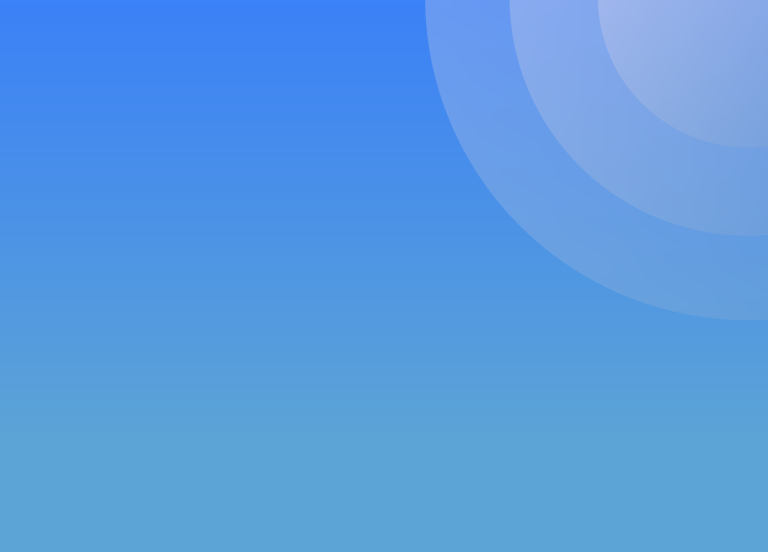
Give the GLSL for this background, as a Shadertoy shader.

```glsl
// Blue vertical gradient with three translucent concentric discs in the upper right corner.

// Sky gradient, constant below SKY_FLOOR (fraction of the height)
const vec3 SKY_TOP = vec3(0.230, 0.505, 0.968);
const vec3 SKY_LOW = vec3(0.361, 0.641, 0.840);
const float SKY_FLOOR = 0.205;

// Discs: position as a fraction of the canvas, radii in canvas heights
const vec2 DISC_CENTER = vec2(0.974, 1.005);
const float DISC_RADII[3] = float[3](0.585, 0.432, 0.272);
const float DISC_OPACITY = 0.235;

// Disc tint at the upper left and lower right of each bounding square
const vec3 TINT_LIGHT = vec3(1.19, 1.03, 0.96);
const vec3 TINT_DARK = vec3(0.41, 0.57, 0.76);

// Coverage of a disc, smoothed over about one pixel
float discMask(vec2 offset, float radius, float pixel) {
    float dist = length(offset) - radius;
    return 1.0 - smoothstep(-0.75 * pixel, 0.75 * pixel, dist);
}

// Diagonal gradient across the bounding square of a disc
vec3 discTint(vec2 offset, float radius) {
    float diagonal = 0.5 + 0.25 * (offset.x - offset.y) / radius;
    return mix(TINT_LIGHT, TINT_DARK, clamp(diagonal, 0.0, 1.0));
}

void mainImage(out vec4 fragColor, in vec2 fragCoord) {
    vec2 uv = fragCoord / iResolution.xy;
    float pixel = 1.0 / iResolution.y;

    // Background sky
    float descent = clamp((1.0 - uv.y) / (1.0 - SKY_FLOOR), 0.0, 1.0);
    vec3 color = mix(SKY_TOP, SKY_LOW, descent);

    // Layer the discs from largest to smallest
    vec2 aspect = vec2(iResolution.x / iResolution.y, 1.0);
    vec2 offset = (uv - DISC_CENTER) * aspect;
    for (int i = 0; i < 3; i++) {
        float radius = DISC_RADII[i];
        float alpha = DISC_OPACITY * discMask(offset, radius, pixel);
        color = mix(color, discTint(offset, radius), alpha);
    }

    fragColor = vec4(clamp(color, 0.0, 1.0), 1.0);
}
```
